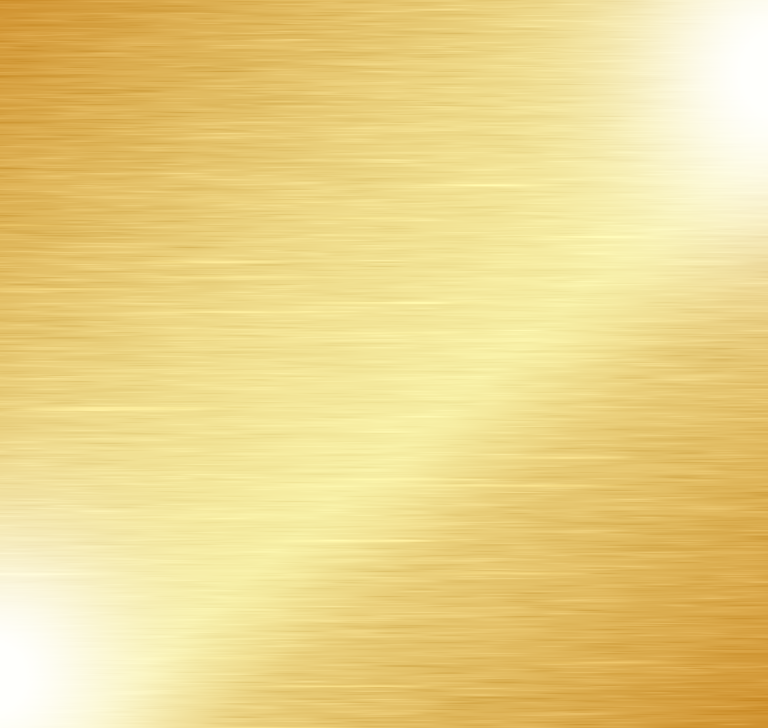
This texture is drawn by a Shadertoy shader. Its source:

```glsl
// Brushed gold sheet with a diagonal sheen, two white corner glows and fine horizontal grain.

float hash(vec2 cell, float seed) {
    vec3 p = fract(vec3(cell.xyx) * vec3(0.1031, 0.1030, 0.0973) + seed * 0.137);
    p += dot(p, p.yzx + 33.33);
    return fract((p.x + p.y) * p.z);
}

// Cellular grain: each stretched cell owns one jittered, soft-ended fibre.
// Only fibres whose random rank exceeds rarity are kept; tones span -1 to 1.
float fibres(vec2 uv, vec2 cells, float rarity, float seed) {
    vec2 p = uv * cells;
    vec2 home = floor(p);
    float sum = 0.0;
    for (int j = -1; j <= 1; j++) {
        for (int i = -1; i <= 1; i++) {
            vec2 cell = home + vec2(i, j);
            vec2 jitter = vec2(hash(cell, seed), hash(cell, seed + 1.0));
            vec2 d = p - cell - jitter;
            float reach = mix(0.45, 1.0, hash(cell, seed + 2.0));
            float ends = 1.0 - smoothstep(0.15 * reach, reach, abs(d.x));
            float tone = 2.0 * hash(cell, seed + 3.0) - 1.0;
            float kept = step(rarity, hash(cell, seed + 4.0));
            sum += kept * tone * ends * exp(-7.0 * d.y * d.y);
        }
    }
    return sum;
}

// Gold ramp from the pale sheen (0) to the deep corners (1).
vec3 goldRamp(float depth) {
    vec3 pale = vec3(0.968, 0.935, 0.645);
    vec3 straw = vec3(0.930, 0.845, 0.525);
    vec3 amber = vec3(0.875, 0.715, 0.355);
    vec3 bronze = vec3(0.820, 0.580, 0.195);
    float k = clamp(depth, 0.0, 1.0) * 3.0;
    vec3 c = mix(pale, straw, clamp(k, 0.0, 1.0));
    c = mix(c, amber, clamp(k - 1.0, 0.0, 1.0));
    return mix(c, bronze, clamp(k - 2.0, 0.0, 1.0));
}

// Slow fade above the diagonal, quicker drop below it.
float sheenDepth(vec2 uv) {
    float side = uv.y - 0.89 * uv.x + 0.077;
    float above = pow(max(side, 0.0) / 1.08, 1.15);
    float below = max(-side, 0.0);
    return above + 0.25 * smoothstep(0.0, 0.20, below) + 0.75 * below / 0.81;
}

float glow(vec2 uv, vec2 centre, vec2 radius) {
    vec2 d = (uv - centre) / radius;
    return 1.05 * exp(-dot(d, d));
}

void mainImage(out vec4 fragColor, in vec2 fragCoord) {
    vec2 uv = fragCoord / iResolution.xy;

    // Base metal
    float depth = sheenDepth(uv);
    vec3 colour = goldRamp(depth);

    // Brushed grain, from thin bands to short hairlines
    float grain = 0.0;
    vec2 cells = vec2(4.0, 105.0);
    float weight = 0.018;
    for (int layer = 0; layer < 3; layer++) {
        grain += weight * fibres(uv, cells, 0.0, 7.0 * float(layer) + 1.0);
        cells *= vec2(2.0, 1.95);
        weight *= 1.6;
    }
    float contrast = mix(0.6, 1.1, smoothstep(0.0, 0.6, depth));
    colour += grain * contrast * vec3(0.65, 0.9, 1.15);

    // Sparse bright scratches
    float scratch = max(fibres(uv, vec2(5.0, 210.0), 0.92, 41.0), 0.0);
    colour += 0.12 * scratch * contrast * vec3(0.7, 0.9, 0.9);

    // White corner glows
    float shine = glow(uv, vec2(1.01, 0.90), vec2(0.19, 0.23))
                + glow(uv, vec2(-0.01, 0.07), vec2(0.185, 0.20));
    colour = mix(colour, vec3(1.0, 1.0, 0.99), clamp(shine, 0.0, 1.0));

    fragColor = vec4(clamp(colour, 0.0, 1.0), 1.0);
}
```
